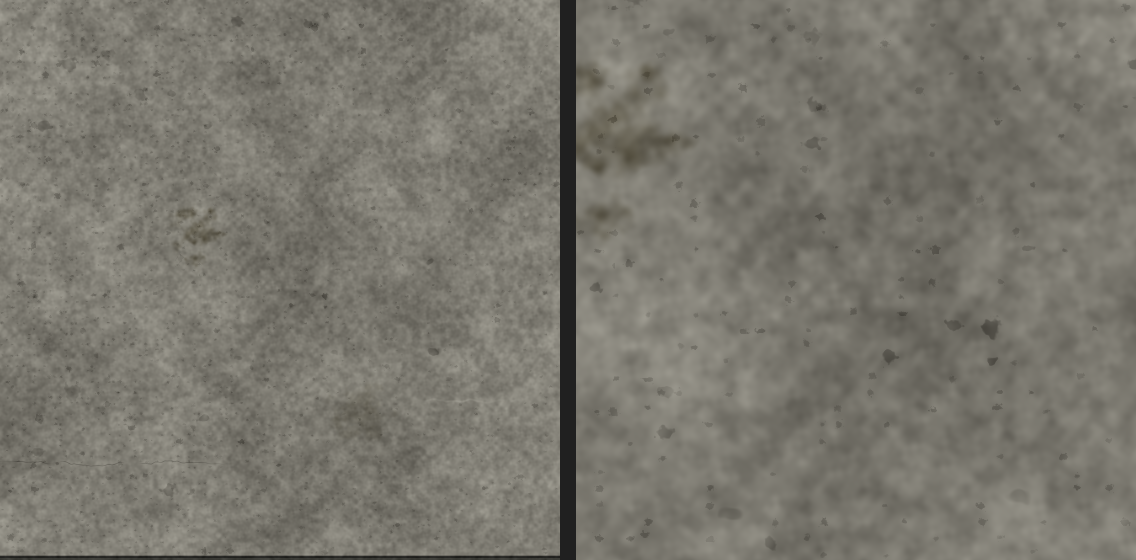
Left, the full canvas; right, a detail of the centre.
A Shadertoy shader for this texture:

```glsl
// Weathered grey concrete: layered value noise gives clouds, mottling and grain.
// Sparse cellular pits, two stains, a hairline crack and a pale scratch sit on top,
// and a dark joint runs along the bottom edge.

const vec3 CONCRETE = vec3(0.492, 0.482, 0.446);
const vec3 STAIN_TINT = vec3(0.95, 1.0, 1.12);
const vec3 JOINT_DARK = vec3(0.13, 0.13, 0.12);
const vec3 JOINT_GREY = vec3(0.24, 0.24, 0.22);

float hash(vec2 p) {
    vec3 q = fract(vec3(p.xyx) * 0.1031);
    q += dot(q, q.yzx + 33.33);
    return fract((q.x + q.y) * q.z);
}

float valueNoise(vec2 p) {
    vec2 cell = floor(p), f = fract(p);
    f = f * f * (3.0 - 2.0 * f);
    float low = mix(hash(cell), hash(cell + vec2(1, 0)), f.x);
    float high = mix(hash(cell + vec2(0, 1)), hash(cell + vec2(1, 1)), f.x);
    return mix(low, high, f.y);
}

// Layered noise centred on zero; each octave is turned to hide the lattice.
float layeredNoise(vec2 p, int octaves) {
    mat2 turn = mat2(1.6, 1.2, -1.2, 1.6);
    float sum = 0.0, total = 0.0, weight = 1.0;
    for (int i = 0; i < octaves; i++) {
        sum += weight * (valueNoise(p) - 0.5);
        total += weight;
        weight *= 0.5;
        p = turn * p + 17.3;
    }
    return sum / total;
}

// One irregular pit per chosen cell; radius is in cell units.
float pits(vec2 uv, float scale, float chance, float radius, float seed) {
    vec2 p = uv * scale + seed;
    vec2 cell = floor(p);
    vec2 centre = 0.35 + 0.3 * vec2(hash(cell + 11.0), hash(cell + 47.0));
    vec2 offset = fract(p) - centre;
    offset.y *= 1.0 + 0.6 * hash(cell + 83.0);
    float size = radius * mix(0.45, 1.0, hash(cell + 29.0));
    float rough = 1.0 + 1.3 * layeredNoise(p * 7.0, 2);
    float soft = max(0.25 * size, scale / iResolution.y);
    float shape = 1.0 - smoothstep(size - soft, size + soft, length(offset) * rough);
    return shape * step(hash(cell + 5.0), chance) * mix(0.5, 1.0, hash(cell + 61.0));
}

// Soft blot with a ragged edge and mottled interior.
float stain(vec2 uv, vec2 centre, float radius) {
    float ragged = layeredNoise(uv * 45.0, 3);
    float d = length(uv - centre) / radius + 1.8 * ragged;
    float mottling = 0.8 + 1.2 * layeredNoise(uv * 90.0 + 7.0, 2);
    return (1.0 - smoothstep(0.45, 1.15, d)) * mottling;
}

// Thin line at a given height, wandering by layered sines and noise.
float wanderingLine(vec2 uv, float height, float sway, float width) {
    float path = height + sway * (sin(uv.x * 27.0) + 0.5 * sin(uv.x * 61.0 + 1.0));
    path += 0.012 * layeredNoise(vec2(uv.x * 45.0, height * 90.0), 3);
    return 1.0 - smoothstep(0.0, width + 0.5 / iResolution.y, abs(uv.y - path));
}

float span(float x, float start, float end) {
    return smoothstep(start, start + 0.04, x) * (1.0 - smoothstep(end - 0.08, end, x));
}

void mainImage(out vec4 fragColor, in vec2 fragCoord) {
    vec2 uv = fragCoord / iResolution.y;
    float pixel = 1.0 / iResolution.y;

    // Clouds, mottling and fine grain
    float clouds = layeredNoise(uv * 4.5 + 3.7, 4);
    float mottle = layeredNoise(uv * 23.0 + 41.0, 4);
    float grain = layeredNoise(uv * 115.0 + 9.0, 2);
    float tone = 0.16 * clouds + 0.16 * mottle + 0.15 * grain;

    // Pits from rare and large to frequent and tiny, denser on the left
    float density = mix(1.4, 0.5, smoothstep(0.1, 0.8, uv.x));
    tone -= 0.10 * pits(uv, 17.0, 0.06 * density, 0.22, 2.3);
    tone -= 0.11 * pits(uv, 46.0, 0.08 * density, 0.26, 31.7);
    tone -= 0.10 * pits(uv, 105.0, 0.15 * density, 0.26, 73.1);

    // Crack and scratch, broken up along their length
    float broken = smoothstep(-0.25, 0.1, layeredNoise(uv * 30.0 + 60.0, 2));
    tone -= 0.09 * broken * wanderingLine(uv, 0.173, 0.003, 0.0009) * span(uv.x, -0.05, 0.42);
    tone += 0.05 * broken * wanderingLine(uv, 0.285, 0.001, 0.0025) * span(uv.x, 0.74, 0.95);

    // Dark oily stain and a fainter smudge
    float oil = 0.17 * stain(uv, vec2(0.349, 0.583), 0.042);
    float smudge = 0.06 * stain(uv, vec2(0.645, 0.255), 0.055);
    vec3 color = CONCRETE + tone * vec3(1.0, 1.0, 0.96);
    color -= (oil + smudge) * STAIN_TINT;

    // Joint at the bottom: a dark line above a greyer strip
    vec3 joint = mix(JOINT_GREY, JOINT_DARK, smoothstep(0.003, 0.003 + pixel, uv.y));
    joint += 0.1 * grain;
    color = mix(joint, color, smoothstep(0.0075 - pixel, 0.0075 + pixel, uv.y));

    fragColor = vec4(clamp(color, 0.0, 1.0), 1.0);
}
```
